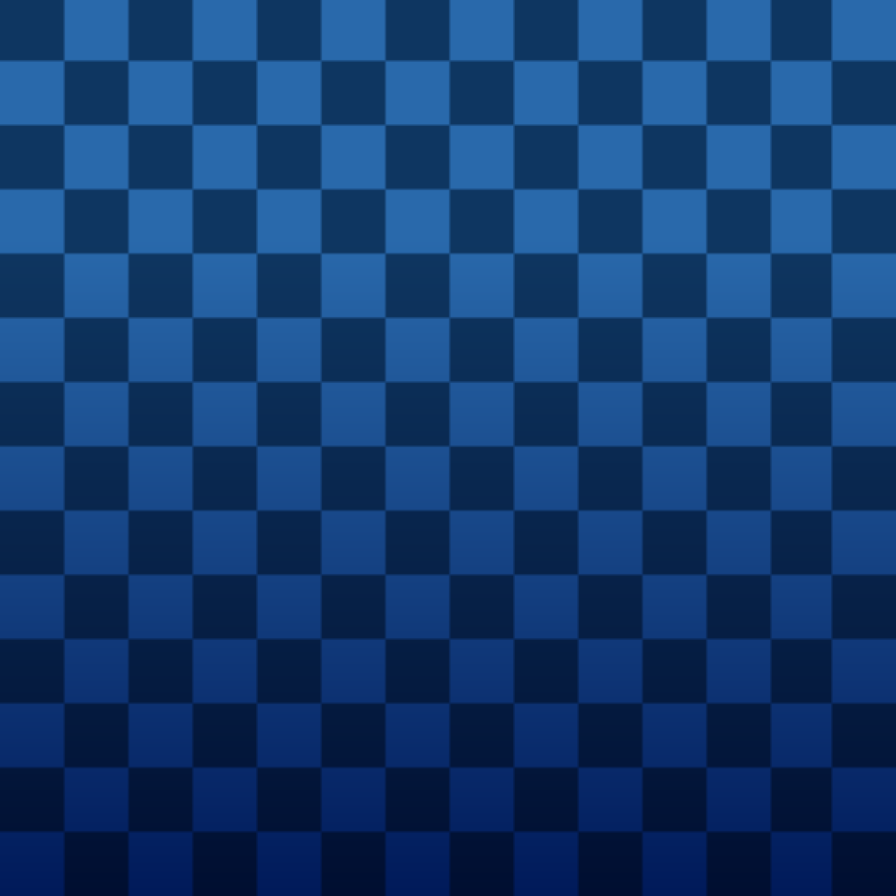
Give the GLSL for this pattern, as a WebGL 2 fragment shader.

```glsl
#version 300 es
precision highp float;

uniform vec2 u_resolution;
out vec4 fragColor;

// Layout, in units of the canvas
const float CELL = 0.0717;           // side of one square
const float FULL_COLUMNS = 12.0;     // columns of regular width
const float LAST_EDGE = 0.9284;      // left edge of the final column
const float LAST_CENTER = 13.5;      // cell coordinate that ends the final column
const float EDGE_SOFTNESS = 0.0017;  // half width of the blend between squares

// Vertical shading: flat above FADE_START, linear down to the bottom
const float FADE_START = 0.73;
const vec3 LIGHT_TOP = vec3(0.160, 0.410, 0.670);
const vec3 LIGHT_BOTTOM = vec3(0.000, 0.100, 0.350);
const vec3 DARK_TOP = vec3(0.056, 0.212, 0.380);
const vec3 DARK_BOTTOM = vec3(0.000, 0.055, 0.190);

// Square wave: +1 on even cells, -1 on odd ones, softened at inner edges
float alternate(float cell, float softness) {
    float parity = 1.0 - 2.0 * mod(floor(cell), 2.0);
    float nearestEdge = max(floor(cell + 0.5), 1.0);
    return parity * smoothstep(0.0, softness, abs(cell - nearestEdge));
}

// Column coordinate, with the next to last column slightly narrowed
float columnCoordinate(float x) {
    float regularEnd = FULL_COLUMNS * CELL;
    float narrowed = FULL_COLUMNS + (x - regularEnd) / (LAST_EDGE - regularEnd);
    return x < regularEnd ? x / CELL : min(narrowed, LAST_CENTER);
}

void main() {
    vec2 uv = gl_FragCoord.xy / u_resolution;
    vec2 softness = max(vec2(EDGE_SOFTNESS), 0.75 / u_resolution) / CELL;

    // Checkerboard: the lower left square is light
    float columns = alternate(columnCoordinate(uv.x), softness.x);
    float rows = alternate(uv.y / CELL, softness.y);
    float lightness = 0.5 + 0.5 * columns * rows;

    // Gradient behind each kind of square
    float height = clamp(uv.y / FADE_START, 0.0, 1.0);
    vec3 light = mix(LIGHT_BOTTOM, LIGHT_TOP, height);
    vec3 dark = mix(DARK_BOTTOM, DARK_TOP, height);

    fragColor = vec4(mix(dark, light, lightness), 1.0);
}
```
